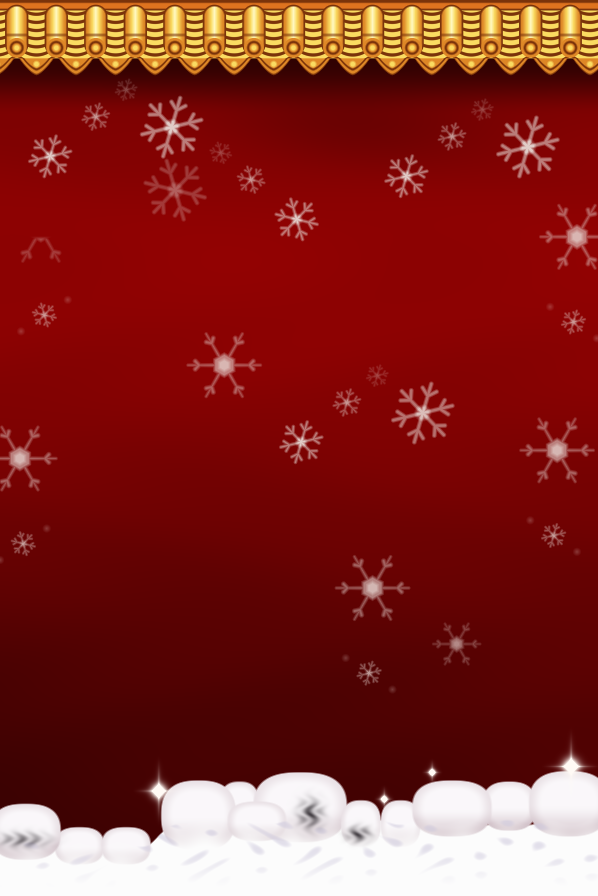
This background is drawn by a WebGL 1 fragment shader. Its source:

```glsl
precision highp float;
// Winter backdrop: a gilded tile eave over a deep red gradient, clusters of
// folded six-arm snowflakes, and rounded snow mounds with sparkles.
// Canvas units: 512 wide, 768 high, y pointing down.
uniform vec2 u_resolution;

float px; // one pixel in canvas units

float fill(float d, float soft) { return clamp(0.5 - d / (px + soft), 0.0, 1.0); }

float segment(vec2 p, vec2 a, vec2 b) {
  vec2 pa = p - a, ba = b - a;
  return length(pa - ba * clamp(dot(pa, ba) / dot(ba, ba), 0.0, 1.0));
}

float blob(vec2 p, vec2 r) { p /= r; return exp(-dot(p, p)); }

// Folds the plane into one half-arm of a six-fold star
vec2 foldSix(vec2 p, float turn) {
  float a = mod(atan(p.y, p.x + 1e-4) - turn + 0.5236, 1.0472) - 0.5236;
  return length(p) * vec2(cos(a), abs(sin(a)));
}

float branchedFlake(vec2 p, float r) {
  vec2 q = foldSix(p, -0.24) / r;
  float arm = segment(q, vec2(0), vec2(1, 0));
  float twig = segment(q, vec2(0.58, 0), vec2(0.8, 0.24));
  return 0.58 * fill((min(arm, twig) - 0.06) * r, 1.0) + 0.4 * fill((length(q) - 0.24) * r, 2.0);
}

float hexFlake(vec2 p, float r) {
  vec2 q = foldSix(p, 0.0) / r;
  float arm = segment(q, vec2(0), vec2(1, 0)) - 0.045 + 0.02 * q.x;
  float tuft = segment(q, vec2(0.7, 0), vec2(0.8, 0.11)) - 0.05;
  float core = 0.6 * fill((q.x - 0.28) * r, 2.0) + 0.25 * fill((q.x - 0.15) * r, 2.0);
  return max(0.45 * fill(min(arm, tuft) * r, 1.5), core);
}

// Four flakes along a rising diagonal; side mirrors the group
float drift(vec2 p, float side, float bigAlpha) {
  p.x *= side;
  return branchedFlake(p, 18.0) + bigAlpha * branchedFlake(p - vec2(104, -25), 26.0)
    + 0.8 * branchedFlake(p - vec2(39, -34), 11.5) + 0.4 * branchedFlake(p - vec2(65, -57), 9.0);
}

// A hexagonal flake above a small flake and two faint specks
float hexGroup(vec2 p, float side, float hexAlpha) {
  p.x *= side;
  float specks = min(length(p - vec2(-23, 60)), length(p - vec2(17, 87))) - 2.0;
  return hexAlpha * hexFlake(p, 31.0) + 0.85 * branchedFlake(p - vec2(-3, 73), 10.0) + 0.25 * fill(specks, 3.0);
}

vec3 backdrop(vec2 p) {
  float red = mix(0.49, 0.56, smoothstep(70.0, 210.0, p.y));
  red = mix(red, 0.27, smoothstep(220.0, 720.0, p.y));
  red += 0.05 * (p.x / 512.0 - 0.6) * smoothstep(250.0, 650.0, p.y);
  red -= 0.08 * blob(p - vec2(300, 105), vec2(110, 45));
  red += 0.012 * sin(p.x * 0.018 + 2.0 * sin(p.y * 0.021)) * sin(p.y * 0.035);
  return vec3(red * mix(0.4, 1.0, smoothstep(52.0, 100.0, p.y)), 0.006, 0.006);
}

void paintEave(inout vec3 col, vec2 p) {
  float x = abs(mod(p.x + 2.6, 33.85) - 16.925); // from a tube axis
  float g = 16.925 - x;                          // from a pendant axis
  vec3 brown = vec3(0.48, 0.2, 0.04), orange = vec3(0.87, 0.53, 0.15), gold = vec3(0.98, 0.86, 0.38);
  // Pendants
  float edge = p.y - 64.5 + 13.0 * pow(g / 14.0, 1.5);
  vec3 paint = mix(orange, brown, fill(abs(edge + 5.0) - 1.0, 0.5));
  paint = mix(paint, gold, fill(length(vec2(g, p.y - 55.0)) - 2.5, 1.0));
  col = mix(col, mix(paint, brown, fill(-1.2 - edge, 0.5)), fill(edge, 0.0));
  // Curved tile courses and ridge beam
  float course = 0.5 + 0.5 * sin((p.y + 0.025 * g * g) * 0.9);
  col = mix(col, mix(brown, gold, smoothstep(0.1, 0.6, course)), fill(p.y - 50.0, 0.0));
  paint = mix(brown, orange * vec3(1, 0.85, 0.8), fill(abs(p.y - 5.0) - 2.5, 0.5));
  col = mix(col, paint, fill(p.y - 9.0, 0.0));
  // Tubes and round end caps
  float tube = segment(vec2(x, p.y), vec2(0, 14), vec2(0, 38)) - 8.5;
  paint = mix(gold, orange, smoothstep(2.0, 8.0, x));
  paint = mix(paint, vec3(1, 0.97, 0.75), fill(x - 1.5, 2.0));
  paint = mix(paint, brown, 0.7 * fill(abs(p.y - 30.0) - 1.0, 1.0));
  col = mix(col, brown, fill(tube - 1.5, 0.0));
  col = mix(col, paint, fill(tube, 0.5));
  float cap = length(vec2(x, p.y - 41.0));
  col = mix(col, mix(orange, brown, fill(abs(cap - 5.0) - 1.0, 0.5)), fill(cap - 8.5, 0.0));
  col = mix(col, gold, fill(cap - 2.5, 1.0));
}

void mound(inout vec3 col, vec2 p, float x, float y, float w, float h) {
  vec2 n = (p - vec2(x, y)) / vec2(w, h), k = pow(abs(n) + 1e-4, vec2(2.6));
  float len = pow(k.x + k.y, 0.385);
  float shade = 0.6 * smoothstep(0.0, 0.9, n.y) + 0.35 * smoothstep(0.65, 1.0, len);
  col = mix(col, mix(vec3(0.98, 0.97, 0.98), vec3(0.8, 0.73, 0.76), shade), fill((len - 1.0) * min(w, h), 0.5));
}

void paintSnow(inout vec3 col, vec2 p) {
  float top = mix(724.0, 705.0, smoothstep(125.0, 155.0, p.x)) + 2.0 * sin(p.x * 0.17);
  float solid = fill(top - p.y, 1.0);
  col = mix(col, vec3(0.99), solid);
  for (int i = 0; i < 2; i++) mound(col, p, 68.0 + 40.0 * float(i), 725.0, 21.0, 16.0);
  mound(col, p, 22.0, 713.0, 30.0, 24.0);
  mound(col, p, 205.0, 691.0, 17.0, 21.0);
  mound(col, p, 170.0, 699.0, 32.0, 30.0);
  mound(col, p, 257.0, 692.0, 40.0, 30.0);
  mound(col, p, 220.0, 704.0, 25.0, 17.0);
  for (int i = 0; i < 2; i++) mound(col, p, 309.0 + 34.0 * float(i), 706.0, 17.0, 20.0);
  mound(col, p, 436.0, 691.0, 23.0, 21.0);
  mound(col, p, 387.0, 693.0, 34.0, 24.0);
  mound(col, p, 487.0, 689.0, 34.0, 28.0);
  // White drift, lilac streaks and dark hollows
  col = mix(col, vec3(0.99), solid * smoothstep(top - 4.0, top + 24.0, p.y));
  float streak = sin(p.x * 0.13 + 2.0 * sin(p.y * 0.11)) * sin(p.y * 0.2 + 1.5 * sin(p.x * 0.07));
  streak = smoothstep(0.5, 1.0, streak) * (1.0 - smoothstep(725.0, 765.0, p.y));
  col = mix(col, vec3(0.8, 0.78, 0.86), 0.55 * solid * streak);
  float dark = blob(p - vec2(266, 698), vec2(9, 11)) + blob(p - vec2(307, 715), vec2(9, 6))
    + 0.7 * blob(p - vec2(20, 720), vec2(19, 6));
  dark *= 0.6 + 0.3 * sin(p.x * 0.5 + 2.0 * sin(p.y * 0.4));
  col = mix(col, vec3(0.2, 0.18, 0.2), min(dark, 1.0));
}

float sparkle(vec2 p, float r) {
  vec2 a = abs(p), ray = max(1.0 - a / vec2(0.75 * r, r), 0.0);
  ray *= ray * exp(-a.yx / 1.3);
  return ray.x + ray.y + 1.3 * blob(p, vec2(0.19 * r));
}

void main() {
  px = 768.0 / u_resolution.y;
  vec2 p = gl_FragCoord.xy / u_resolution * vec2(512, -768) + vec2(0, 768);
  vec3 col = backdrop(p);
  float ice = hexFlake(p - vec2(192, 313), 31.0) + 0.75 * hexFlake(p - vec2(391, 552), 20.0);
  ice += drift(p - vec2(43, 134), 1.0, 1.0) + drift(p - vec2(348, 151), 1.0, 1.0);
  ice += drift(p - vec2(258, 379), 1.0, 0.9) + drift(p - vec2(254, 188), -1.0, 0.45);
  ice += hexGroup(p - vec2(494, 203), 1.0, 1.0) + hexGroup(p - vec2(477, 386), 1.0, 1.0);
  ice += hexGroup(p - vec2(319, 504), 1.0, 1.0) + hexGroup(p - vec2(17, 393), -1.0, 1.0);
  ice += hexGroup(p - vec2(35, 197), -1.0, 0.6 * smoothstep(202.0, 206.0, p.y));
  col = mix(col, vec3(0.9, 0.84, 0.82), min(ice, 0.95));
  paintEave(col, p);
  paintSnow(col, p);
  float light = sparkle(p - vec2(136, 678), 32.0) + sparkle(p - vec2(489, 657), 36.0);
  light += sparkle(p - vec2(370, 662), 13.0) + sparkle(p - vec2(329, 685), 13.0);
  gl_FragColor = vec4(mix(col, vec3(1, 0.98, 0.96), min(light, 1.0)), 1);
}
```
